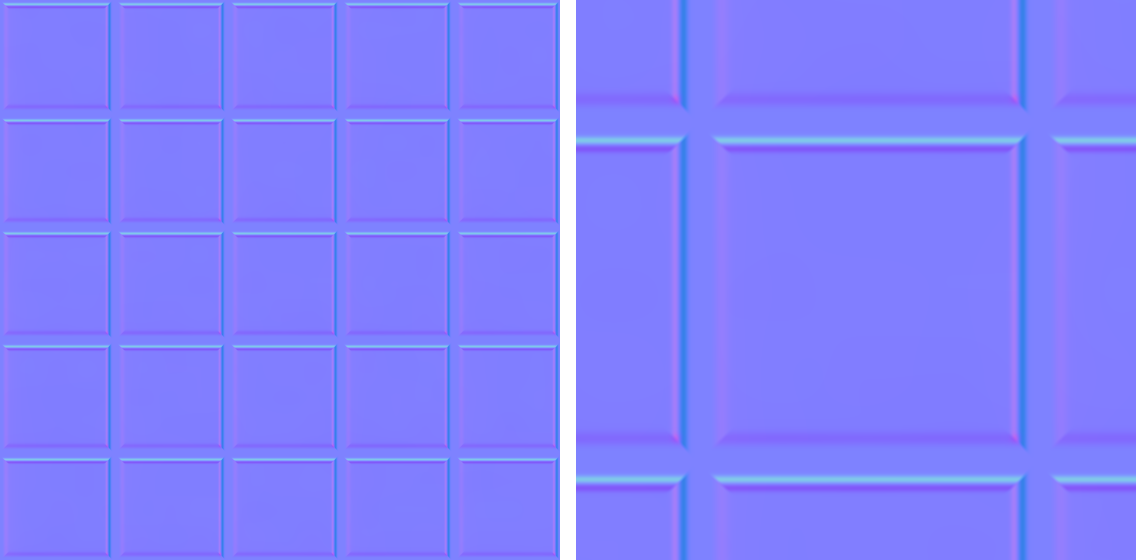
Left, the full canvas; right, a detail of the centre.
This texture map is drawn by a Shadertoy shader. Its source:

```glsl
float hash(vec2 p) {
    return fract(sin(dot(p, vec2(127.1, 311.7))) * 43758.5453);
}

float valueNoise(vec2 p) {
    vec2 cell = floor(p);
    vec2 f = fract(p);
    f = f * f * (3.0 - 2.0 * f);
    return mix(mix(hash(cell), hash(cell + vec2(1, 0)), f.x),
               mix(hash(cell + vec2(0, 1)), hash(cell + vec2(1, 1)), f.x), f.y);
}

// Soft line at a given distance from an edge
float ridge(float d, float centre, float width) {
    float t = (d - centre) / width;
    return exp(-t * t);
}

// Mitre: fades an edge out where a neighbouring edge is nearer
float mitre(float own, float sideA, float sideB) {
    return smoothstep(-0.01, 0.01, min(sideA, sideB) - own);
}

void mainImage(out vec4 fragColor, in vec2 fragCoord) {
    vec2 uv = fragCoord / iResolution.xy;

    // Five by five tiles, counted from the top left; one unit is a tile pitch
    vec2 p = vec2(uv.x, 1.0 - uv.y) * 4.955 - 0.013;
    vec2 tile = clamp(floor(p), 0.0, 4.0);

    // The outermost tiles reach a different distance into the border
    vec2 low = tile + mix(vec2(0.034), vec2(0.006), vec2(equal(tile, vec2(0.0))));
    vec2 high = min(tile + 0.968, 4.926);
    vec2 a = p - low;   // distance from left and top
    vec2 b = high - p;  // distance from right and bottom

    float left = mitre(a.x, a.y, b.y);
    float right = mitre(b.x, a.y, b.y);
    float top = mitre(a.y, a.x, b.x);
    float bottom = mitre(b.y, a.x, b.x);

    // Flat faces and grout lean in slightly opposite directions
    vec2 inner = min(a, b);
    float face = smoothstep(0.0, 0.03, min(inner.x, inner.y));
    vec2 slope = mix(vec2(-0.015, 0.02), vec2(0.008, -0.012), face);

    // Sharp bevels at the top and right
    slope.y += top * (0.57 * ridge(a.y, 0.019, 0.012) - 0.30 * ridge(a.y, 0.044, 0.012));
    slope.x += right * (0.28 * ridge(b.x, 0.037, 0.011) - 0.56 * ridge(b.x, 0.012, 0.013));

    // Shallow bevels at the left and bottom
    slope.x += left * 0.11 * ridge(a.x, 0.036, 0.02);
    slope.y -= bottom * 0.14 * ridge(b.y, 0.037, 0.02);

    // Pinched lower right corner
    slope += vec2(0.22, -0.16) * ridge(length(b - vec2(0.032, 0.036)), 0.0, 0.015);

    // Rounded shoulder, broader in the first column
    float shoulder = tile.x < 0.5 ? 0.09 : 0.05;
    slope.x += face * shoulder * exp(-max(a.x, 0.0) / 0.1);
    slope.y -= face * 0.025 * exp(-max(b.y, 0.0) / 0.12);

    // Faint unevenness that differs from tile to tile
    vec2 wear = vec2(valueNoise(p * 4.0 + tile * 7.0), valueNoise(p * 4.0 + tile * 7.0 + 41.0));
    slope += face * 0.016 * (wear - 0.5);

    vec3 normal = vec3(slope, sqrt(max(1.0 - dot(slope, slope), 0.0)));
    fragColor = vec4(0.5 + 0.5 * normal, 1.0);
}
```
